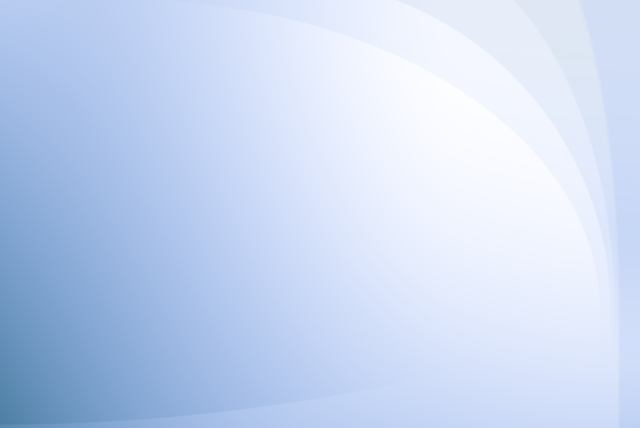
Write a WebGL 1 fragment shader that draws this background.

```glsl
precision highp float;
// Soft blue-to-white backdrop with translucent curved veils sweeping down the right side.

uniform vec2 u_resolution;

// Coverage outside an ellipse whose sides continue straight below and left of its centre.
float outsideArc(vec2 p, vec2 center, vec2 radii, float softness) {
    vec2 q = max(p - center, 0.0) / radii;
    float d = (length(q) - 1.0) * min(radii.x, radii.y);
    return smoothstep(-softness, softness, d);
}

// Depth of the blue: strong at lower left, vanishing at upper right.
float backdropDepth(vec2 p) {
    float side = 1.0 - p.x / 1.4;
    float bottom = 0.2 + 0.5 * side * side;
    float top = 0.28 * (1.0 - smoothstep(0.1, 1.1, p.x));
    return mix(top, bottom, pow(max(1.0 - p.y, 0.0), 1.0 + p.x));
}

// Pale tints keep their blue longest; deep ones turn steel blue.
vec3 blueTint(float depth) {
    return 1.0 - vec3(depth, 0.72 * depth, 0.75 * depth * depth);
}

void main() {
    // Canvas units: height 1, width 1.5.
    vec2 p = gl_FragCoord.xy / u_resolution * vec2(1.5, 1.0);
    float edge = max(0.002, 0.8 / u_resolution.y);
    float depth = backdropDepth(p);

    // Nested veils, dissolving towards the bottom.
    float fall = smoothstep(0.12, 0.5, p.y);
    float broad = outsideArc(p, vec2(0.293, 0.277), vec2(1.113, 0.723), edge);
    float middle = outsideArc(p, vec2(0.645, 0.277), vec2(0.785, 0.775), edge);
    float inner = outsideArc(p, vec2(0.938, 0.277), vec2(0.502, 0.852), edge * 1.5);
    float outer = outsideArc(p, vec2(1.172, 0.277), vec2(0.279, 0.967), edge * 2.5);
    depth += fall * (0.04 * broad * smoothstep(0.25, 0.8, p.x) + 0.05 * middle + 0.04 * inner);
    depth += 0.05 * outer;

    // Lighter sliver beneath a shallow curve along the bottom.
    float curve = 0.008 + 0.11 * p.x * p.x;
    float below = 1.0 - smoothstep(-edge, edge, p.y - curve);
    depth -= 0.05 * below * (1.0 - smoothstep(0.5, 1.1, p.x));

    // Cool grey tone on the upper veils.
    vec3 color = blueTint(max(depth, 0.0));
    float greyness = smoothstep(0.5, 1.0, p.y) * 0.5 * (middle + inner - outer);
    color.b -= 0.035 * greyness;

    gl_FragColor = vec4(color, 1.0);
}
```
